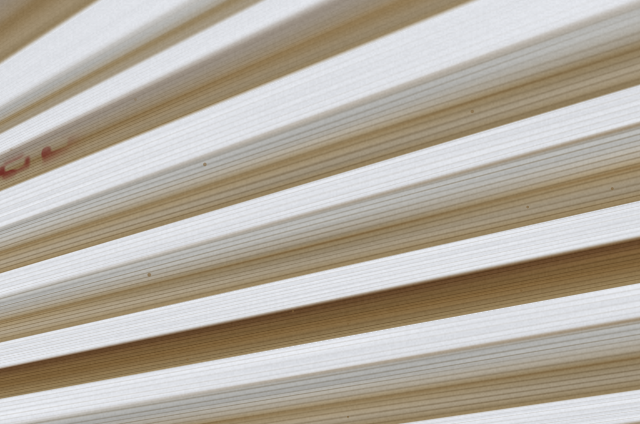
This texture is drawn by a WebGL 1 fragment shader. Its source:

```glsl
precision highp float;
uniform vec2 u_resolution;

#define WHITE vec3(0.88, 0.89, 0.91)
#define GREY vec3(0.71, 0.71, 0.70)
#define TAUPE vec3(0.66, 0.62, 0.55)
#define OCHRE vec3(0.58, 0.50, 0.36)
#define BROWN vec3(0.48, 0.37, 0.22)
#define UMBER vec3(0.35, 0.23, 0.13)
#define STAIN vec3(0.42, 0.14, 0.13)
#define RIDGES 19.0
#define RIDGE_DEPTH 0.20
#define DARK_PLEAT 4.0
#define STAINED_PLEAT 1.0
#define SPECK_CHANCE 0.035

float hash(vec2 p) {
  return fract(sin(dot(p, vec2(127.1, 311.7))) * 43758.5453);
}

float noise(vec2 p) {
  vec2 i = floor(p);
  vec2 f = fract(p);
  f = f * f * (3.0 - 2.0 * f);
  float low = mix(hash(i), hash(i + vec2(1.0, 0.0)), f.x);
  float high = mix(hash(i + vec2(0.0, 1.0)), hash(i + 1.0), f.x);
  return mix(low, high, f.y);
}

float bell(float x, float width) {
  x /= width;
  return exp(-x * x);
}

// Depth below the top of the canvas of fold k, fanning out to the left
float foldDepth(float k, float x) {
  float j = 6.0 - k;
  float wobble = -0.02 * cos(2.0943951 * (k - 2.0));
  float left = 0.148 + 0.163 * k + wobble;
  float right = 0.906 - 0.19 * j - 0.0164 * j * j + 1.5 * wobble;
  return mix(left, right, x);
}

// Shaded side: grey slope, brown valley, then a tan slope
vec3 shadedSide(float a, float darkness) {
  vec3 c = mix(GREY, TAUPE, smoothstep(0.15, 0.48, a));
  c = mix(c, OCHRE, 0.85 * smoothstep(0.40, 0.54, a));
  c = mix(c, TAUPE, 0.75 * smoothstep(0.54, 0.78, a));
  c = mix(c, OCHRE, 0.85 * smoothstep(0.78, 0.97, a));
  vec3 deep = mix(UMBER, BROWN, smoothstep(0.0, 0.4, a));
  deep = mix(deep, OCHRE, smoothstep(0.45, 1.0, a));
  return mix(c, deep, darkness);
}

void main() {
  vec2 uv = gl_FragCoord.xy / u_resolution;
  float x = uv.x;
  float depth = 1.0 - uv.y;

  // Find the pleat and the position t across it
  float pleat = 0.0;
  float t = 0.0;
  float span = 1.0;
  for (int i = 0; i < 10; i++) {
    float k = float(i) - 2.0;
    float top = foldDepth(k, x);
    float bottom = foldDepth(k + 1.0, x);
    if (depth >= top && depth < bottom) {
      pleat = k;
      span = bottom - top;
      t = (depth - top) / span;
    }
  }

  // Focus falls off towards the upper left
  float focus = smoothstep(0.05, 0.55, depth + 0.2 * x);
  float soft = (mix(0.016, 0.002, focus) + 1.0 / u_resolution.y) / span;

  // Lit and shaded sides
  float litWidth = mix(0.44, 0.33, mod(pleat, 2.0));
  litWidth += 0.16 * bell(pleat, 0.4);
  litWidth *= step(0.0, pleat);
  float a = clamp((t - litWidth) / (1.0 - litWidth), 0.0, 1.0);
  float darkness = 0.95 * bell(pleat - DARK_PLEAT, 0.4);
  darkness += 0.35 * bell(pleat - STAINED_PLEAT, 0.4);
  darkness += 0.4 * (1.0 - step(0.0, pleat));
  float shade = smoothstep(litWidth - soft, litWidth + soft, t);
  shade *= 1.0 - smoothstep(1.0 - soft, 1.0, t);
  vec3 color = mix(WHITE, shadedSide(a, darkness), shade);

  // Broad streaks and fine ridges along the pleat
  float streak = noise(vec2(t * 9.0 + pleat * 31.0, x * 2.0));
  float fine = noise(vec2(t * 34.0 + pleat * 57.0, x * 4.0));
  float wave = 0.5 + 0.5 * sin(6.2831853 * (t * RIDGES + 0.6 * streak));
  float ridge = wave * wave * wave * (0.35 + 0.65 * fine);
  color *= 1.0 + 0.08 * (streak - 0.5) * (0.5 + shade);
  color *= 1.0 + 0.07 * (fine - 0.5) * focus;
  vec3 ridgeTint = vec3(0.85, 1.0, 1.25);
  color *= 1.0 - RIDGE_DEPTH * ridge * mix(0.12, 1.0, focus) * mix(0.4, 1.0, shade) * ridgeTint;

  // Brown seam under the lit side and a thin line in the valley
  float seam = bell(t - litWidth, 0.014 + 0.5 * soft) * mix(0.1, 0.6, x * focus);
  float valley = bell(a - 0.54, 0.022) * 0.45 * focus * (0.4 + fine);
  color = mix(color, BROWN, clamp((seam + valley) * step(0.0, pleat), 0.0, 1.0));

  // Blotchy red stain near the left end of one pleat
  float blotch = smoothstep(0.35, 0.65, noise(vec2(x * 70.0, t * 8.0)));
  float stain = bell(t - 0.66, 0.13) * (1.0 - smoothstep(0.04, 0.14, x));
  stain *= bell(pleat - STAINED_PLEAT, 0.4);
  color = mix(color, STAIN, 0.85 * stain * blotch);

  // Scattered specks on the shaded sides
  vec2 grid = vec2(uv.x * 36.0, uv.y * 24.0);
  vec2 cell = floor(grid);
  vec2 center = 0.25 + 0.5 * vec2(hash(cell + 3.1), hash(cell + 7.7));
  float radius = mix(0.06, 0.15, hash(cell + 5.3));
  float speck = 1.0 - smoothstep(0.4 * radius, radius, length(fract(grid) - center));
  speck *= step(hash(cell), SPECK_CHANCE) * shade * focus;
  color = mix(color, BROWN, 0.65 * speck);

  // Paper grain
  color += 0.03 * (noise(uv * vec2(384.0, 255.0)) - 0.5);
  gl_FragColor = vec4(clamp(color, 0.0, 1.0), 1.0);
}
```
